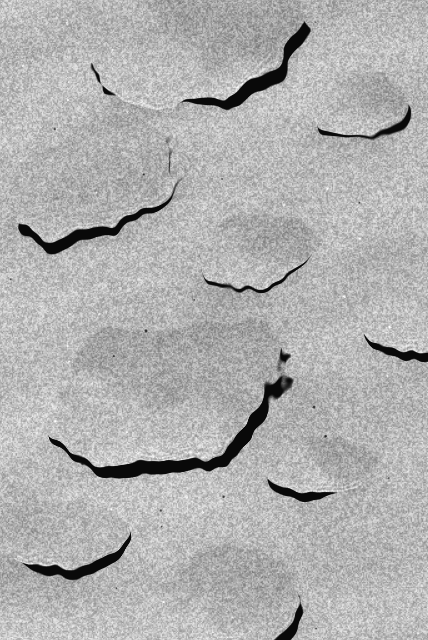
Give the GLSL for this texture, as a Shadertoy shader.

```glsl
// Wind-carved sand in grey: low slabs with ragged lower ledges, hard black
// shadows under them, damp dark tops, soft drift shading and fine grain.
// Slabs are warped ellipses on a golden-ratio sequence; a shifted copy is the shadow.

#define SLABS 9
#define SAND 0.735
#define SHADOW 0.035
#define DRIFT 0.13
#define DAMP 0.095
#define GRAIN 0.25
#define LEDGE_DROP 0.021
#define SLAB_MIN 0.062
#define SLAB_GROWTH 0.088

float hash(vec2 p) {
    vec3 q = fract(vec3(p.xyx) * 0.1031);
    q += dot(q, q.yzx + 33.33);
    return fract((q.x + q.y) * q.z);
}

float noise(vec2 p) {
    vec2 cell = floor(p), f = fract(p);
    f = f * f * (3.0 - 2.0 * f);
    return mix(mix(hash(cell), hash(cell + vec2(1, 0)), f.x),
               mix(hash(cell + vec2(0, 1)), hash(cell + vec2(1, 1)), f.x), f.y);
}

float layered(vec2 p) {
    return 0.55 * noise(p) + 0.3 * noise(p * 2.1 + 7.3) + 0.15 * noise(p * 4.3 + 2.9);
}

vec2 turn(vec2 p, float angle) {
    float c = cos(angle), s = sin(angle);
    return vec2(c * p.x + s * p.y, c * p.y - s * p.x);
}

// Signed distance to a tilted ellipse with a ragged outline
float slabDistance(vec2 p, vec2 radius, float tilt, float seed) {
    vec2 bend = vec2(layered(p * 11.0 + seed), layered(p * 11.0 + seed + 31.0)) - 0.5;
    float ragged = noise(p * 65.0 + seed) - 0.5;
    vec2 q = turn(p, tilt) + bend * radius.y * 0.95 + ragged * 0.006;
    float k = length(q / radius);
    return k * (k - 1.0) / max(length(q / (radius * radius)), 1e-4);
}

// Broad drifts and faint wind streaks, rising to the right
float driftTone(vec2 p) {
    vec2 w = turn(p, 0.22);
    w.y += 0.05 * layered(w * 5.0);
    float broad = layered(w * vec2(3.5, 8.0) + 4.0) - 0.5;
    float streak = layered(w * vec2(7.0, 55.0)) - 0.5;
    float ridge = sin(w.y * 31.0 + 4.0 * noise(w * 4.0) + 0.6 * sin(w.x * 13.0));
    return SAND + DRIFT * broad + 0.035 * streak + 0.018 * ridge;
}

// Adds one slab: damp top, layered lip, slope below and hard shadow
float addSlab(float tone, vec2 p, float i, float aa) {
    vec2 centre = vec2(fract(i * 0.618 + 0.516) * 0.667, (i + 0.5) / float(SLABS));
    float bigness = pow(0.5 + 0.5 * cos((i - 3.0) * 2.4), 3.0);
    vec2 radius = (SLAB_MIN + SLAB_GROWTH * bigness) * vec2(1.3, 0.72);
    float tilt = 0.06 + 0.32 * bigness, seed = i * 17.0;

    vec2 local = p - centre;
    float d = slabDistance(local, radius, tilt, seed);
    vec2 q = turn(local, tilt) / radius;
    float lower = smoothstep(0.1, 0.8, -q.y / max(length(q), 0.01));
    float inside = 1.0 - smoothstep(-aa, aa, d);

    // Damp top, strongest on the right and fading into dry sand
    float reach = q.x + 0.5 * q.y + 1.6 * (layered(p * 9.0 + seed) - 0.5);
    float damp = (1.0 - smoothstep(-0.004, 0.004, d)) * smoothstep(-0.55, 0.0, reach);
    tone -= DAMP * damp * mix(0.45, 1.0, hash(vec2(i, 4.0)));

    // Thin strata along the lip, brightest at the edge
    float lip = inside * lower * exp(min(d, 0.0) / 0.013);
    float strata = sin(d * 800.0 + 9.0 * noise(p * 28.0));
    float broken = smoothstep(0.4, 0.7, noise(p * 17.0 + seed));
    tone += lip * (0.055 + 0.11 * strata * broken);

    // Shaded slope under the ledge, then the hard shadow
    tone -= 0.09 * (1.0 - inside) * lower * exp(-max(d, 0.0) / 0.022);
    float depth = smoothstep(0.22, 0.65, noise(vec2(p.x * 9.0 + seed, i)));
    vec2 drop = LEDGE_DROP * (0.65 + 0.45 * bigness) * depth * vec2(0.3, -1.0);
    float shadowDistance = slabDistance(local - drop, radius, tilt, seed);
    float shade = (1.0 - smoothstep(-aa, aa, shadowDistance)) * (1.0 - inside);
    // No drop means no ledge, so the outline leaves no dark trace there
    return mix(tone, SHADOW, shade * smoothstep(0.0, 0.15, depth));
}

// Sparse dark and pale pebbles, one at most per cell
float pebbles(vec2 p, float aa) {
    vec2 g = p * 42.0, cell = floor(g);
    vec2 spot = 0.25 + 0.5 * vec2(hash(cell), hash(cell + 9.0));
    float size = mix(0.03, 0.09, hash(cell + 21.0));
    float edge = 42.0 * aa;
    float body = 1.0 - smoothstep(-edge, edge, length(fract(g) - spot) - size);
    float pick = hash(cell + 57.0);
    return body * (0.2 * step(0.94, pick) - 0.5 * step(pick, 0.012));
}

void mainImage(out vec4 fragColor, in vec2 fragCoord) {
    vec2 p = fragCoord / iResolution.y;
    float aa = 0.9 / iResolution.y;

    float tone = driftTone(p) + pebbles(p, aa);
    for (int i = SLABS - 1; i >= 0; i--) tone = addSlab(tone, p, float(i), aa);

    // Sand grain, weaker inside the shadows
    float grain = noise(p * 512.0) - 0.5 + 0.45 * (noise(p * 235.0 + 5.0) - 0.5);
    tone += GRAIN * grain * smoothstep(0.0, 0.6, tone);
    fragColor = vec4(vec3(clamp(tone, 0.0, 1.0)), 1.0);
}
```
